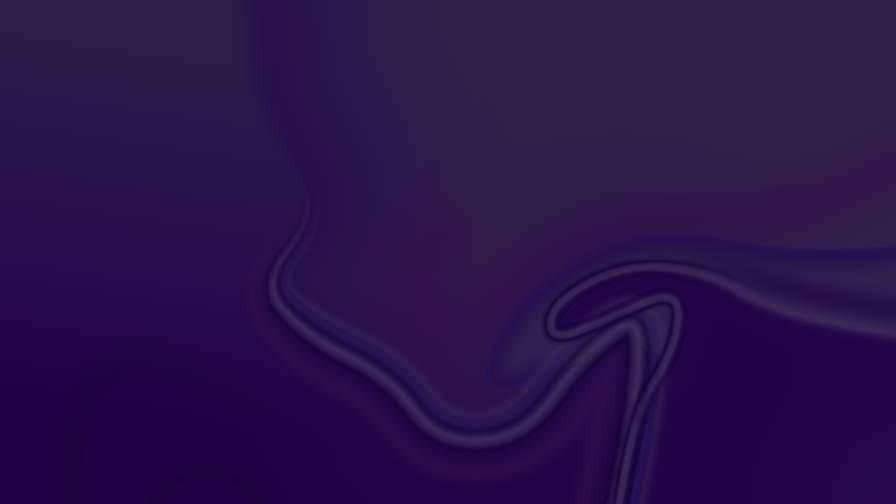
This background is drawn by a Shadertoy shader. Its source:

```glsl
// Dark violet liquid marbling: soft colour fields folded along flowing curves.
// Each fold is a quadratic B-spline; its signed distance drives fills, glows
// and the fine silver, ink and blue stripes of the ribbons.
#define DUSK vec3(.188, .126, .286)
#define DEEP vec3(.122, .008, .268)
#define VIOLET vec3(.148, .045, .298)
#define PLUM vec3(.195, .068, .285)
#define SILVER vec3(.235, .185, .350)
#define BLUE vec3(.140, .095, .350)
#define INK vec3(.085, .012, .205)
#define STEPS 8
#define STRIATION .009

// Refine nearest = (distance, signed distance, position along the curve).
void trace(vec2 p, vec2 a, vec2 b, vec2 c, float first, float span, inout vec3 nearest) {
    vec2 start = .5 * (a + b), finish = .5 * (b + c), last = start;
    for (int i = 1; i <= STEPS; i++) {
        float u = float(i) / float(STEPS);
        vec2 next = mix(mix(start, b, u), mix(b, finish, u), u);
        vec2 along = next - last, rel = p - last;
        float h = clamp(dot(rel, along) / dot(along, along), 0., 1.);
        float dist = length(rel - along * h);
        if (dist < nearest.x) {
            float side = along.x * rel.y - along.y * rel.x;
            float t = first + span * (u + (h - 1.) / float(STEPS));
            nearest = vec3(dist, side < 0. ? -dist : dist, t);
        }
        last = next;
    }
}

vec3 longCurve(vec2 p, vec2 q[12]) {
    vec3 nearest = vec3(9., 9., 0.);
    for (int i = 0; i < 10; i++)
        trace(p, q[i], q[i + 1], q[i + 2], float(i) * .1, .1, nearest);
    return nearest;
}

vec3 shortCurve(vec2 p, vec2 q[7]) {
    vec3 nearest = vec3(9., 9., 0.);
    for (int i = 0; i < 5; i++)
        trace(p, q[i], q[i + 1], q[i + 2], float(i) * .2, .2, nearest);
    return nearest;
}

// Soft stripe of a given centre and width.
float stripe(float d, float centre, float width) {
    float q = (d - centre) / width;
    return exp(-q * q);
}

void mainImage(out vec4 fragColor, in vec2 fragCoord) {
    vec2 p = fragCoord / iResolution.y;
    p.x += .5 * (16. / 9. - iResolution.x / iResolution.y);

    // Folds, listed along their direction of flow
    vec3 ribbon = longCurve(p, vec2[12](vec2(.5, 1.35), vec2(.49, .86), vec2(.57, .7),
        vec2(.63, .575), vec2(.515, .435), vec2(.613, .33), vec2(.775, .25), vec2(.87, .12),
        vec2(1.04, .13), vec2(1.16, .3), vec2(1.31, .4), vec2(1.1, -.55)));
    vec3 curl = longCurve(p, vec2[12](vec2(1.95, .32), vec2(1.72, .345), vec2(1.52, .39),
        vec2(1.4, .46), vec2(1.24, .475), vec2(1.1, .4), vec2(1.09, .325), vec2(1.19, .36),
        vec2(1.35, .435), vec2(1.345, .31), vec2(1.25, .17), vec2(1.18, -.4)));
    vec3 shelf = shortCurve(p, vec2[7](vec2(1.95, .54), vec2(1.62, .49), vec2(1.28, .56),
        vec2(1.03, .42), vec2(.94, .24), vec2(1.03, .22), vec2(1.12, .27)));
    vec3 blush = shortCurve(p, vec2[7](vec2(1.95, .77), vec2(1.62, .58), vec2(1.3, .56),
        vec2(1.05, .46), vec2(.88, .33), vec2(.82, .45), vec2(.93, .6)));
    vec3 veil = shortCurve(p, vec2[7](vec2(.8, .61), vec2(.71, .51), vec2(.69, .38),
        vec2(.8, .28), vec2(.93, .19), vec2(1., .19), vec2(1.1, .25)));
    vec3 hollow = shortCurve(p, vec2[7](vec2(.16, -.15), vec2(.15, .1), vec2(.21, .27),
        vec2(.33, .26), vec2(.48, .19), vec2(.6, .12), vec2(.75, .02)));

    // Upper right field with its blushing folds
    float d = ribbon.y, t = ribbon.z;
    vec3 east = mix(DUSK, VIOLET, .9 * exp(-pow(max(d, 0.) / .2, 1.4)));
    east = mix(east, PLUM, .6 * exp(-blush.x * blush.x / .004));
    east = mix(east, PLUM, .45 * smoothstep(0., .006, veil.y) * exp(-veil.x / .12));
    float shelfFill = smoothstep(-.003, .005, shelf.y);
    vec3 shelfColour = mix(VIOLET, DUSK + vec3(0, 0, .02), smoothstep(0., .06, shelf.y));
    east = mix(east, shelfColour, shelfFill * .9);
    east = mix(east, BLUE, .5 * stripe(shelf.y, .004, .006));

    // Deep basin at the lower right
    vec3 basin = mix(DEEP, VIOLET, .7 * smoothstep(.45, 0., length(p - vec2(1.8, 0.))));
    basin = mix(basin, VIOLET, .5 * exp(-curl.x / .06));
    east = mix(east, basin, smoothstep(-.004, .012, curl.y));

    // Left field, sinking into the dark
    float height = p.y + .15 * p.x;
    vec3 west = mix(DEEP, VIOLET, smoothstep(.2, .52, height));
    west = mix(west, DUSK - vec3(.012, .014, 0), smoothstep(.42, 1.02, height));
    float bank = smoothstep(.35, .6, t);
    west = mix(west, VIOLET, .7 * bank * exp(-ribbon.x / .13));
    west = mix(west, INK, .4 * stripe(hollow.y, 0., .012) * (1. - hollow.z));
    west = mix(west, INK, .3 * stripe(hollow.y, .03, .025) * (1. - hollow.z));
    float eddy = length((p - vec2(.41, -.01)) / vec2(1., .65));
    west = mix(west, INK, .6 * stripe(eddy, .105, .014));

    float softness = mix(.05, .006, smoothstep(0., .28, t));
    vec3 col = mix(west, east, smoothstep(-softness, softness, d));

    // Main ribbon stripes
    float strength = smoothstep(.16, .42, t);
    float s = d / mix(.45, 1., smoothstep(.25, .5, t));
    col = mix(col, PLUM, .5 * strength * stripe(s, -.065, .018));
    col = mix(col, INK, .75 * strength * stripe(s, -.021, .009));
    col = mix(col, SILVER, .8 * strength * stripe(s, 0., .011));
    col = mix(col, INK, .65 * strength * stripe(s, .020, .006));
    col = mix(col, BLUE, .6 * strength * stripe(s, .033, .008));
    col = mix(col, SILVER, .4 * strength * stripe(s, .051, .010));
    col += STRIATION * strength * sin(s * 420.) * exp(-abs(s) / .03);

    // Curl stripes, finer around the bend
    float bend = smoothstep(.12, .35, curl.z);
    float c = curl.y / mix(1., .6, bend);
    col = mix(col, SILVER, mix(.75, .5, bend) * stripe(c, 0., .013));
    col = mix(col, INK, .8 * bend * stripe(c, -.022, .009));
    col = mix(col, INK, .6 * bend * stripe(c, .021, .009));
    col = mix(col, DEEP, .6 * (1. - bend) * stripe(c, -.045, .025));
    col += STRIATION * bend * sin(c * 400.) * exp(-abs(c) / .035);

    fragColor = vec4(clamp(col, 0., 1.), 1.);
}
```
